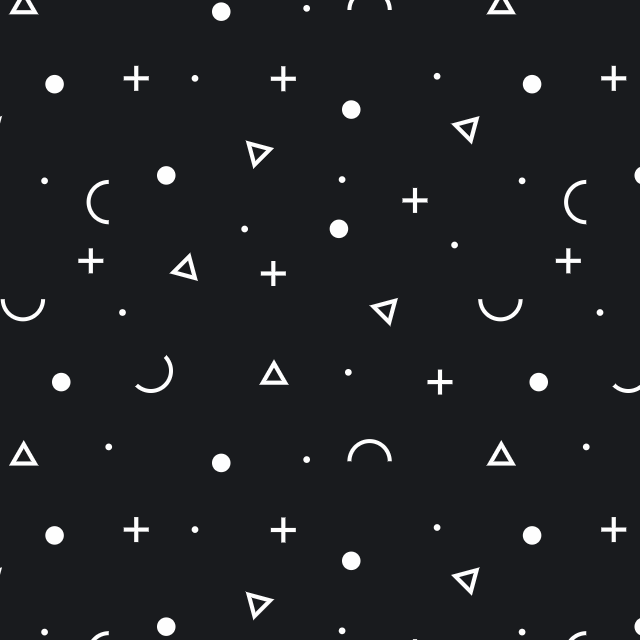
A WebGL 2 fragment shader for this pattern:

```glsl
#version 300 es
precision highp float;
// Tiled scatter of white discs, dots, pluses, triangles and half rings on near-black.

uniform vec2 u_resolution;
out vec4 fragColor;

// Layout units: the canvas is CANVAS_UNITS tall, y runs down from the top edge.
const float CANVAS_UNITS = 768.0;
const vec2 TILE = vec2(573.0, 541.5);

const vec3 BACKGROUND = vec3(0.098, 0.106, 0.116);
const vec3 INK = vec3(0.995);

const float DISC_RADIUS = 11.1;
const float DOT_RADIUS = 4.0;
const float PLUS_REACH = 15.0;
const float PLUS_WIDTH = 5.0;
const float TRIANGLE_INRADIUS = 10.2;
const float TRIANGLE_STROKE = 5.0;
const float ARC_RADIUS = 24.2;
const float ARC_STROKE = 4.8;

// Centres inside one tile
const vec2 DISCS[6] = vec2[](
    vec2(265.5, 14.0), vec2(65.5, 101.0), vec2(421.5, 131.5),
    vec2(199.5, 210.5), vec2(406.7, 274.6), vec2(73.5, 458.5));
const vec2 DOTS[10] = vec2[](
    vec2(368.0, 10.0), vec2(234.0, 94.0), vec2(524.5, 91.5), vec2(53.5, 217.0),
    vec2(410.5, 215.5), vec2(293.6, 274.8), vec2(545.5, 294.0), vec2(147.0, 375.0),
    vec2(418.0, 446.8), vec2(130.5, 536.3));
const vec2 PLUSES[6] = vec2[](
    vec2(163.5, 94.0), vec2(340.0, 94.5), vec2(498.0, 240.5),
    vec2(109.0, 313.0), vec2(328.0, 328.2), vec2(528.0, 458.5));

// Centre and heading in degrees, clockwise from +x
const vec3 TRIANGLES[6] = vec3[](
    vec3(28.5, 7.0, -90.0), vec3(328.8, 451.5, -90.0), vec3(309.3, 183.0, -15.0),
    vec3(561.0, 153.7, 75.0), vec3(223.0, 322.7, 45.0), vec3(463.1, 371.9, 75.0));
const vec3 ARCS[4] = vec3[](
    vec3(443.5, 12.0, -90.0), vec3(130.5, 242.5, 180.0),
    vec3(27.5, 359.0, 90.0), vec3(181.0, 445.0, 45.0));

// Offset from the nearest repeat of a centre
vec2 tiledOffset(vec2 p, vec2 centre) {
    vec2 d = p - centre;
    return d - TILE * floor(d / TILE + 0.5);
}

vec2 heading(float degreesCw) {
    float a = radians(degreesCw);
    return vec2(cos(a), sin(a));
}

float plusDistance(vec2 p) {
    p = abs(p);
    vec2 arm = vec2(max(p.x, p.y), min(p.x, p.y));
    return max(arm.x - PLUS_REACH, arm.y - 0.5 * PLUS_WIDTH);
}

// Equilateral outline with sharp corners, one tip along the heading
float triangleDistance(vec2 p, float tipAngle) {
    float d = -TRIANGLE_INRADIUS;
    float reach = -1e4;
    for (int i = 0; i < 3; i++) {
        reach = max(reach, -dot(p, heading(tipAngle + 120.0 * float(i))));
    }
    d += reach;
    return max(d, -d - TRIANGLE_STROKE);
}

// Half ring with square ends, bulging along the heading
float arcDistance(vec2 p, float bulgeAngle) {
    float ring = abs(length(p) - ARC_RADIUS) - 0.5 * ARC_STROKE;
    return max(ring, -dot(p, heading(bulgeAngle)));
}

void main() {
    float pixel = CANVAS_UNITS / u_resolution.y;
    vec2 p = vec2(gl_FragCoord.x, u_resolution.y - gl_FragCoord.y) * pixel;

    // Nearest shape of every kind
    float d = 1e4;
    for (int i = 0; i < DISCS.length(); i++)
        d = min(d, length(tiledOffset(p, DISCS[i])) - DISC_RADIUS);
    for (int i = 0; i < DOTS.length(); i++)
        d = min(d, length(tiledOffset(p, DOTS[i])) - DOT_RADIUS);
    for (int i = 0; i < PLUSES.length(); i++)
        d = min(d, plusDistance(tiledOffset(p, PLUSES[i])));
    for (int i = 0; i < TRIANGLES.length(); i++)
        d = min(d, triangleDistance(tiledOffset(p, TRIANGLES[i].xy), TRIANGLES[i].z));
    for (int i = 0; i < ARCS.length(); i++)
        d = min(d, arcDistance(tiledOffset(p, ARCS[i].xy), ARCS[i].z));

    // Edge smoothed over one pixel
    float coverage = clamp(0.5 - d / pixel, 0.0, 1.0);
    fragColor = vec4(mix(BACKGROUND, INK, coverage), 1.0);
}
```
